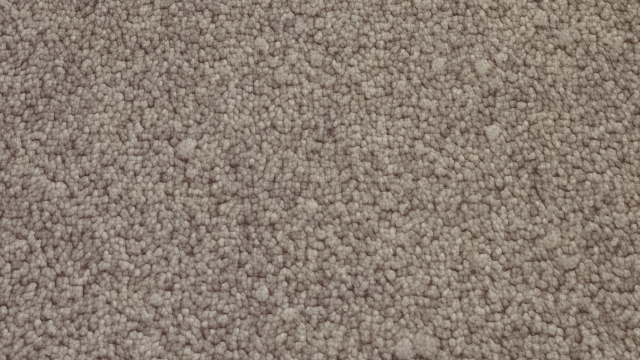
Write a Shadertoy shader that draws this texture.

```glsl
// Dry, crumbly soil: two layers of soft cellular grains with dark gaps,
// strewn with pale rounded crumbs that are lit from above.
// One tone value is built up and then mapped to a brown-to-beige ramp.

const vec2 LIGHT = vec2(0.33, 0.94);

vec3 hash3(vec2 p) {
    vec3 q = fract(vec3(p.xyx) * vec3(0.1031, 0.1030, 0.0973));
    q += dot(q, q.yxz + 33.33);
    return fract((q.xxy + q.yzz) * q.zyx);
}

// Slow drift made of layered sines, about -1 to 1
float drift(vec2 p) {
    float sum = 0.0, gain = 0.5;
    for (int i = 0; i < 4; i++) {
        sum += gain * sin(p.x + 1.7 * sin(p.y * 0.8)) * cos(p.y - 1.3 * sin(p.x * 0.7));
        p = mat2(1.5, 1.1, -1.1, 1.5) * p + 2.3;
        gain *= 0.65;
    }
    return sum;
}

// Soft cellular grains: domed, lit, each with its own tone; centred on zero
float grains(vec2 p) {
    vec2 cell = floor(p), offset = vec2(0.0);
    float total = 1e-5, tone = 0.0;
    for (int y = -1; y <= 1; y++)
    for (int x = -1; x <= 1; x++) {
        vec2 id = cell + vec2(x, y);
        vec3 h = hash3(id);
        vec2 d = p - id - 0.08 - 0.84 * h.xy;
        float weight = exp(-16.0 * dot(d, d));
        total += weight;
        tone += weight * (h.z - 0.5);
        offset += weight * d;
    }
    float gap = -log(total) / 16.0;
    return 0.46 * tone / total
         + 0.42 * dot(offset / total, LIGHT)
         + 0.95 * (0.16 - gap);
}

// Lays one size of scattered crumbs, with their shadows, over the tone
float addCrumbs(float tone, vec2 uv, float scale, float chance, float rough) {
    vec2 p = uv * scale, cell = floor(p);
    float soft = 0.8 * scale / iResolution.y + 0.04;
    for (int y = -1; y <= 1; y++)
    for (int x = -1; x <= 1; x++) {
        vec2 id = cell + vec2(x, y);
        vec3 place = hash3(id + scale * 7.0);
        vec3 form = hash3(id + scale * 3.0 + 51.0);
        if (place.z > chance) continue;

        vec2 d = p - id - 0.2 - 0.6 * place.xy;
        float radius = mix(0.24, 0.42, form.x * form.x);
        float angle = atan(d.y, d.x);
        float lumps = 1.0 + 0.09 * sin(2.0 * angle + 6.3 * form.y)
                          + 0.06 * sin(3.0 * angle + 6.3 * form.z);
        float edge = length(d) - radius * lumps;

        // Shadow falls below and a little to the left
        float shade = length(d + LIGHT * radius * 0.4) - radius;
        tone -= 0.32 * (1.0 - smoothstep(-0.08, 0.12, shade));

        float facing = dot(d, LIGHT) / radius;
        float body = 0.86 + 0.17 * facing + 0.12 * (form.y - 0.5) + 0.4 * rough;
        float cover = 1.0 - smoothstep(-soft, soft, edge);
        tone = mix(tone, body, cover * mix(0.75, 1.0, form.z));
    }
    return tone;
}

void mainImage(out vec4 fragColor, in vec2 fragCoord) {
    vec2 uv = fragCoord / iResolution.y;
    float broad = drift(uv * 4.0);
    float patches = drift(uv * 15.0 + 9.0);

    // Grains shrink and lean inward toward the top, as seen in perspective
    vec2 ground = vec2((uv.x - 0.9) * (1.0 + 0.28 * uv.y), uv.y * (1.0 + 0.12 * uv.y));
    ground += 0.004 * vec2(sin(uv.y * 41.0 + uv.x * 17.0), sin(uv.x * 37.0));
    float coarse = grains(ground * vec2(58.0, 46.0));
    float fine = grains(ground * vec2(112.0, 84.0) + 37.0);

    float tone = 0.61 + 0.95 * coarse + 0.5 * fine + 0.05 * broad + 0.07 * patches;

    // Crumbs gather toward the lower middle and the right
    float crowd = 0.55 + 0.75 * smoothstep(0.3, 1.1, uv.x) * (1.1 - 0.6 * uv.y) + 0.3 * broad;
    tone = addCrumbs(tone, uv, 33.0, 0.19 * crowd, fine);
    tone = addCrumbs(tone, uv, 20.0, 0.09 * crowd, fine);
    tone = addCrumbs(tone, uv, 13.0, 0.04 * crowd, fine);

    // Lower corners fall off slightly
    vec2 away = uv - vec2(0.9, 0.6);
    tone -= 0.07 * dot(away, away);

    vec3 brown = vec3(0.36, 0.285, 0.25);
    vec3 beige = vec3(0.70, 0.67, 0.62);
    vec3 color = mix(brown, beige, clamp(tone, -0.15, 1.15));

    // Warmer toward the upper right, cooler at the left
    float warmth = 0.4 * (uv.x - 0.9) + 0.3 * (uv.y - 0.5) + 0.4 * patches;
    color += vec3(0.008, 0.002, -0.018) * warmth;
    fragColor = vec4(color, 1.0);
}
```
